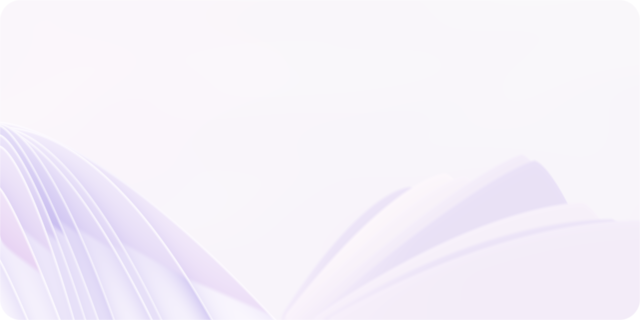
A Shadertoy shader for this background:

```glsl
const vec3 WHITE = vec3(1.0, 0.995, 1.0);
const vec3 LILAC = vec3(0.79, 0.745, 0.94);
const vec3 PINK = vec3(0.915, 0.835, 0.955);

// Petal: foot x, height at the left side, curvature, height of the inner fold
const vec4 PETALS[10] = vec4[10](
    vec4(0.865, 0.620, 1.50, 0.02), vec4(0.667, 0.605, 1.95, 0.13),
    vec4(0.508, 0.605, 1.75, 0.21), vec4(0.478, 0.600, 1.62, 0.22),
    vec4(0.360, 0.615, 1.62, 0.27), vec4(0.310, 0.610, 1.42, 0.27),
    vec4(0.270, 0.580, 1.45, 0.25), vec4(0.234, 0.545, 1.48, 0.21),
    vec4(0.190, 0.414, 1.20, 0.15), vec4(0.090, 0.190, 1.10, 0.50));

// Petal tone: pinkness, strength above the fold, strength below it
const vec3 PETAL_TONES[10] = vec3[10](
    vec3(0.9, 0.62, 0.15), vec3(0.5, 0.55, 0.85), vec3(0.4, 0.45, 0.30),
    vec3(0.3, 0.60, 0.50), vec3(0.1, 0.75, 0.60), vec3(0.0, 1.00, 0.25),
    vec3(0.3, 0.75, 0.30), vec3(0.7, 0.70, 0.30), vec3(1.0, 1.00, 0.25),
    vec3(0.3, 0.30, 0.35));

// Page: foot x, tip x, tip height, curvature
const vec4 PAGES[8] = vec4[8](
    vec4(0.87, 1.28, 0.415, 1.55), vec4(0.88, 1.39, 0.458, 1.45),
    vec4(0.90, 1.45, 0.450, 1.33), vec4(0.93, 1.63, 0.517, 1.22),
    vec4(0.97, 1.67, 0.498, 1.22), vec4(0.97, 1.82, 0.367, 1.60),
    vec4(1.00, 1.91, 0.315, 1.80), vec4(1.02, 2.00, 0.312, 1.80));
const float PAGE_TONES[8] = float[8](0.80, 0.0, 0.16, 0.42, 0.90, 0.25, 0.80, 0.38);

vec2 hashGradient(vec2 cell) {
    float angle = 6.2832 * fract(sin(dot(cell, vec2(127.1, 311.7))) * 43758.5);
    return vec2(cos(angle), sin(angle));
}

float gradientNoise(vec2 p) {
    vec2 cell = floor(p), f = fract(p);
    vec2 u = f * f * f * (f * (f * 6.0 - 15.0) + 10.0);
    vec2 e = vec2(1.0, 0.0);
    float low = mix(dot(hashGradient(cell), f),
                    dot(hashGradient(cell + e), f - e), u.x);
    float high = mix(dot(hashGradient(cell + e.yx), f - e.yx),
                     dot(hashGradient(cell + 1.0), f - 1.0), u.x);
    return mix(low, high, u.y);
}

vec3 backdrop(vec2 p) {
    vec3 color = mix(vec3(0.968, 0.951, 0.979), vec3(0.977, 0.970, 0.981), p.y);
    vec2 q = p - vec2(0.2, 0.75);
    color = mix(color, vec3(0.984, 0.964, 0.985), 0.85 * exp(-2.5 * dot(q, q)));
    // Faint slanted veils
    float veil = gradientNoise(vec2(p.x + p.y, 2.5 * (p.y - 0.35 * p.x)) * 1.6);
    return color + veil * vec3(0.003, 0.008, 0.002);
}

vec3 drawPages(vec3 color, vec2 p, float px) {
    for (int i = 0; i < 8; i++) {
        vec4 page = PAGES[i];
        float span = page.y - page.x;
        float t = clamp((p.x - page.x) / span, 0.0, 1.0);
        float top = page.z * (1.0 - pow(1.0 - t, page.w))
                  - 4.0 * pow(max(p.x - page.y, 0.0), 1.5);
        float slope = page.z * page.w / span * pow(1.0 - t, page.w - 1.0);
        float d = (top - p.y) / sqrt(1.0 + slope * slope);
        vec3 paper = mix(vec3(0.982, 0.961, 0.979), vec3(0.905, 0.872, 0.960), PAGE_TONES[i]);
        // Paper pales towards the spine and along its lit edge
        paper = mix(vec3(0.965, 0.935, 0.978), paper, 0.4 + 0.6 * smoothstep(0.0, 0.5, t));
        paper += 0.010 * exp(-60.0 * max(d, 0.0));
        float cover = smoothstep(-0.004 - px, 0.004 + px, d);
        color = mix(color, paper, cover * smoothstep(0.0, 0.02, p.x - page.x));
    }
    return color;
}

vec3 drawPetals(vec3 color, vec2 p, float px) {
    float fan = 0.0;
    for (int i = 0; i < 10; i++) {
        vec4 petal = PETALS[i];
        vec3 tone = PETAL_TONES[i];
        float t = max(p.x, 0.0) / petal.x;
        float slope = petal.y * petal.z / petal.x * pow(t, petal.z - 1.0);
        float d = (petal.y * (1.0 - pow(t, petal.z)) - p.y) / sqrt(1.0 + slope * slope);
        float inside = max(d, 0.0);

        // Tinted above the fold, pale below with a shaded outer side
        float rise = p.y - petal.w - 1.05 * inside;
        vec3 tint = mix(LILAC, PINK, tone.x);
        vec3 pale = vec3(0.970, 0.955, 0.992);
        vec3 upper = mix(pale, tint, tone.y * exp(-2.8 * max(rise, 0.0)));
        vec3 lower = mix(pale, LILAC, tone.z * exp(-20.0 * inside));
        lower = mix(lower, WHITE, 0.45 * smoothstep(0.25, 0.0, p.y) * smoothstep(0.0, 0.08, inside));
        vec3 body = mix(lower, upper, smoothstep(-0.025, 0.012, rise));

        // Bright rim along the edge, soft shadow cast on the petal behind
        body = mix(body, WHITE, 0.8 * (1.0 - smoothstep(0.002, 0.011, inside)));
        float shadow = 0.28 * fan * exp(35.0 * min(d, 0.0));
        color = mix(color, LILAC, shadow * smoothstep(0.62, 0.35, p.y));
        float cover = smoothstep(-px, px, d);
        color = mix(color, body, cover);
        fan = max(fan, cover);
    }
    return color;
}

void mainImage(out vec4 fragColor, in vec2 fragCoord) {
    vec2 p = fragCoord / iResolution.y;
    float px = 1.0 / iResolution.y;
    vec3 color = backdrop(p);
    color = drawPages(color, p, px);
    color = drawPetals(color, p, px);

    // Rounded card corners
    vec2 halfSize = 0.5 * iResolution.xy / iResolution.y;
    vec2 q = abs(p - halfSize) - halfSize + 0.065;
    float card = length(max(q, 0.0)) - 0.065;
    color = mix(color, vec3(1.0), smoothstep(-px, px, card));
    fragColor = vec4(color, 1.0);
}
```
